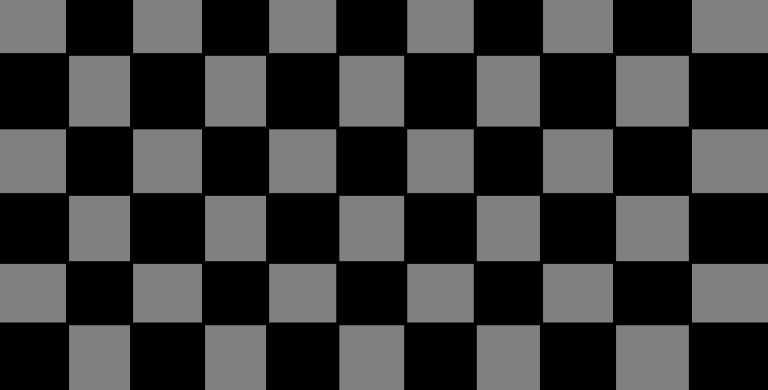
This pattern is drawn by a WebGL 2 fragment shader. Its source:

```glsl
#version 300 es
precision highp float;
// Hand-cut checkerboard of 11 by 6 cells, grey on black, with thin black joints.
// Each grid line is an even lattice line plus a small drift; the lines passed
// give the cell index, and the nearest line gives the distance to the joint.

uniform vec2 u_resolution;
out vec4 outColor;

const int COLUMNS = 11;
const int ROWS = 6;
const vec3 BLACK = vec3(0.0);
const vec3 GREY = vec3(0.502);

// Half the joint width, as a fraction of canvas width and height
const vec2 HALF_JOINT = vec2(0.0020, 0.0035);

// Drift of each inner line from its even position, from left and from bottom
const float COLUMN_DRIFT[10] = float[10](
  -0.0030, -0.0105, -0.0077, -0.0152, -0.0147,
  -0.0172, -0.0175, -0.0222, -0.0180, -0.0101);
const float ROW_DRIFT[5] = float[5](0.0029, -0.0065, 0.0013, 0.0052, 0.0270);

// Counts a line once passed and keeps the distance to the nearest one
void crossLine(float position, float line, inout int cell, inout float nearest) {
  cell += int(step(line, position));
  nearest = min(nearest, abs(position - line));
}

// Smooth coverage of a cell, one pixel wide at its edge
float coverage(float nearest, float halfJoint, float pixel) {
  return clamp((nearest - halfJoint) / pixel + 0.5, 0.0, 1.0);
}

void main() {
  vec2 uv = gl_FragCoord.xy / u_resolution;
  vec2 pixel = 1.0 / u_resolution;

  // Locate the cell and the closest joints on each axis
  int column = 0;
  int row = 0;
  vec2 nearest = vec2(1.0);
  for (int i = 1; i < COLUMNS; i++) {
    float line = float(i) / float(COLUMNS) + COLUMN_DRIFT[i - 1];
    crossLine(uv.x, line, column, nearest.x);
  }
  for (int i = 1; i < ROWS; i++) {
    float line = float(i) / float(ROWS) + ROW_DRIFT[i - 1];
    crossLine(uv.y, line, row, nearest.y);
  }

  // Alternate the cells and trim the grey ones by the joints
  float checker = float((column + row) % 2);
  float fill = checker * coverage(nearest.x, HALF_JOINT.x, pixel.x)
                       * coverage(nearest.y, HALF_JOINT.y, pixel.y);
  outColor = vec4(mix(BLACK, GREY, fill), 1.0);
}
```
